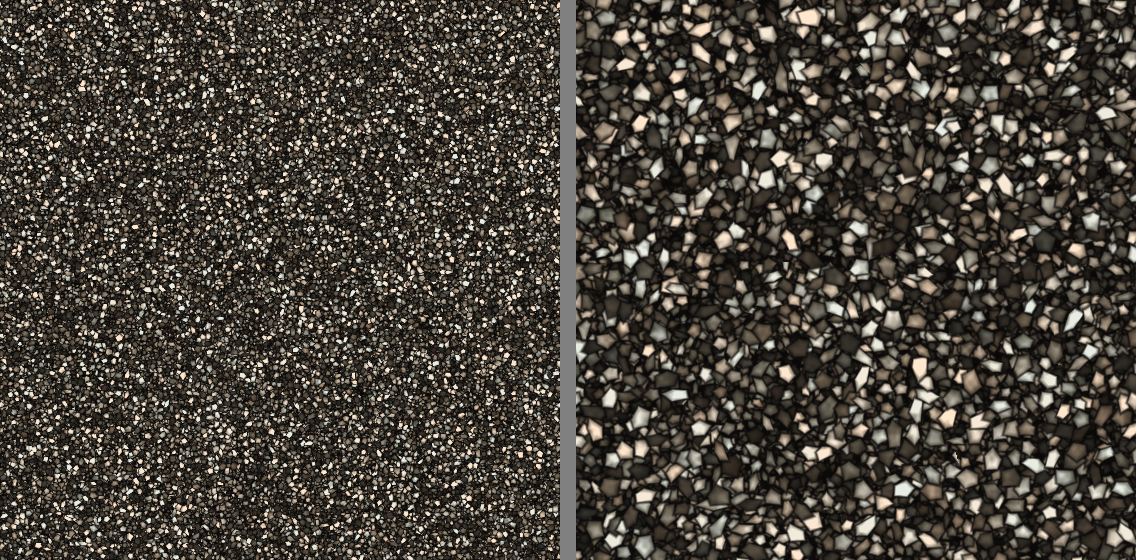
Left: the whole. Right: its middle third, enlarged.
Reproduce this texture procedurally as a three.js fragment shader.

```glsl
// Coarse dark gravel: angular, warm grey stone chips piled in layers over black gaps.
varying vec2 vUv;

const vec3 GAP_COLOR = vec3(0.045, 0.038, 0.034);
const vec3 MID_COLOR = vec3(0.38, 0.35, 0.30);
const vec3 LIGHT_COLOR = vec3(0.95, 0.92, 0.87);
const vec3 WARM_TINT = vec3(1.07, 0.98, 0.91);
const vec3 COOL_TINT = vec3(0.95, 1.01, 1.03);

const int LAYERS = 4;
const int SIDES = 5;
const float FINE_CELLS = 200.0;    // cells across the canvas, deepest layer
const float COARSE_CELLS = 92.0;   // cells across the canvas, top layer
const float DEEP_TONE = 0.5;       // brightness of the deepest layer
const float DEEP_SHARE = 0.9;      // share of filled cells, deepest layer
const float TOP_SHARE = 0.66;      // share of filled cells, top layer
const float MIN_RADIUS = 0.31;     // in cells
const float MAX_RADIUS = 0.50;
const float MAX_STRETCH = 1.45;
const float EDGE = 0.0008;         // half width of the smoothed outline
const float BEVEL = 0.0028;        // width of the dimmed border
const float SHADOW = 0.0022;       // reach of the contact shadow
const float SHADOW_DEPTH = 0.88;
const float TAU = 6.2831853;

vec4 hash4(vec2 p) {
  vec4 h = fract(p.xyxy * vec4(0.1031, 0.1030, 0.0973, 0.1099));
  h += dot(h, h.wzxy + 33.33);
  return fract((h.xxyz + h.yzzw) * h.zywx);
}

float valueNoise(vec2 p) {
  vec2 i = floor(p);
  vec2 f = fract(p);
  f = f * f * (3.0 - 2.0 * f);
  float low = mix(hash4(i).x, hash4(i + vec2(1.0, 0.0)).x, f.x);
  float high = mix(hash4(i + vec2(0.0, 1.0)).x, hash4(i + 1.0).x, f.x);
  return mix(low, high, f.y);
}

vec2 rotate(vec2 p, float angle) {
  float c = cos(angle);
  float s = sin(angle);
  return vec2(c * p.x - s * p.y, s * p.x + c * p.y);
}

// Distance to an irregular convex polygon.
float chipDistance(vec2 p, float radius, vec2 id) {
  float d = -10.0;
  for (int i = 0; i < SIDES; i++) {
    float side = float(i);
    vec4 h = hash4(id + 19.7 * (side + 1.0));
    float angle = TAU * (side + 0.5 * (h.x - 0.5)) / float(SIDES);
    d = max(d, dot(p, vec2(cos(angle), sin(angle))) - radius * mix(0.72, 1.12, h.y));
  }
  return d;
}

vec3 stoneColor(float tone, float hue) {
  vec3 color = mix(GAP_COLOR, MID_COLOR, clamp(tone / 0.35, 0.0, 1.0));
  color = mix(color, LIGHT_COLOR, clamp((tone - 0.35) / 0.55, 0.0, 1.0));
  return color * mix(WARM_TINT, COOL_TINT, hue);
}

// Scatters one chip per filled cell, each with a shadow on what lies below.
vec3 addLayer(vec3 color, vec2 uv, float cells, float share, float depthTone,
              float seed, float mottle) {
  vec2 base = floor(uv * cells);
  for (int y = -1; y <= 1; y++) {
    for (int x = -1; x <= 1; x++) {
      vec2 cell = base + vec2(float(x), float(y));
      vec2 id = cell + seed;
      vec4 place = hash4(id);
      if (place.z > share) continue;
      vec4 look = hash4(id + 311.3);

      vec2 p = uv * cells - cell - mix(vec2(0.08), vec2(0.92), place.xy);
      p = rotate(p, TAU * place.w);
      float stretch = mix(1.0, MAX_STRETCH, look.x * look.x);
      p *= vec2(1.0 / stretch, stretch);
      float radius = mix(MIN_RADIUS, MAX_RADIUS, look.y);
      float d = chipDistance(p, radius, id) / cells;

      float tone = depthTone * (0.13 + 0.92 * pow(look.z, 1.2));
      tone *= 1.0 + 0.22 * p.x / radius;
      tone *= mix(0.78, 1.22, mottle);
      tone *= mix(0.72, 1.08, smoothstep(0.0, BEVEL, -d));

      float shade = 1.0 - smoothstep(0.0, SHADOW, d);
      color = mix(color, GAP_COLOR, SHADOW_DEPTH * shade);
      float cover = 1.0 - smoothstep(-EDGE, EDGE, d);
      color = mix(color, stoneColor(tone, look.w), cover);
    }
  }
  return color;
}

void main() {
  float mottle = valueNoise(vUv * 310.0);
  float patches = valueNoise(vUv * 13.0 + 5.0) - 0.5;
  vec3 color = GAP_COLOR * mix(0.6, 1.4, mottle);

  // Pile the layers from fine and dim to coarse and bright.
  for (int i = 0; i < LAYERS; i++) {
    float height = float(i) / float(LAYERS - 1);
    float cells = mix(FINE_CELLS, COARSE_CELLS, height);
    float share = mix(DEEP_SHARE, TOP_SHARE, height) + 0.16 * patches;
    float depthTone = mix(DEEP_TONE, 1.0, height);
    color = addLayer(color, vUv, cells, share, depthTone, 57.0 * float(i), mottle);
  }
  gl_FragColor = vec4(clamp(color, 0.0, 1.0), 1.0);
}
```
